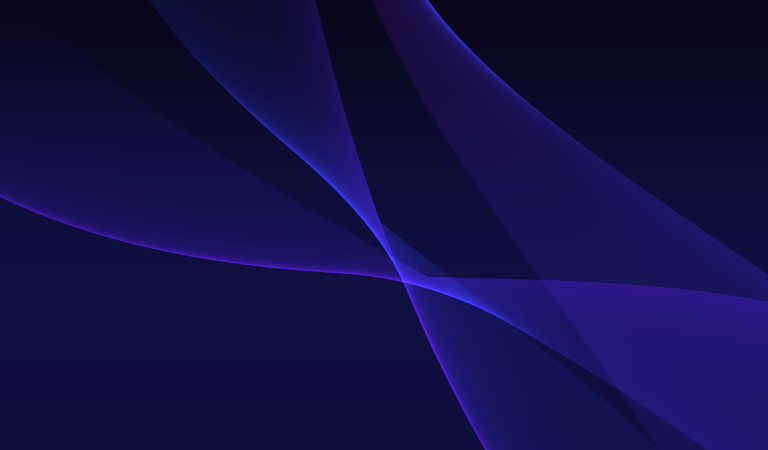
A WebGL 2 fragment shader for this background:

```glsl
#version 300 es
precision highp float;

uniform vec2 u_resolution;
out vec4 fragColor;

// Cubic through four values spaced evenly over t = 0..1
float cubic(vec4 k, float t) {
    float s = t * 3.0;
    vec3 d1 = k.yzw - k.xyz;
    vec2 d2 = d1.yz - d1.xy;
    return k.x + s * (d1.x + (s - 1.0) * (d2.x / 2.0 + (s - 2.0) * (d2.y - d2.x) / 6.0));
}

float smoothMin(float a, float b, float k) {
    float h = max(k - abs(a - b), 0.0) / k;
    return min(a, b) - h * h * k * 0.25;
}

// Perpendicular distance to f = 0, in canvas heights
float edgeDistance(float f) {
    return f / (max(length(vec2(dFdx(f), dFdy(f))), 1e-6) * u_resolution.y);
}

float coverage(float d) {
    return smoothstep(-0.8, 0.8, d * u_resolution.y);
}

float glow(float d, float width) {
    return exp(-max(d, 0.0) / width);
}

void main() {
    vec2 p = gl_FragCoord.xy / u_resolution;
    p.y = 1.0 - p.y;

    // Night gradient, darkest along the top
    vec3 color = mix(vec3(0.028, 0.022, 0.09), vec3(0.058, 0.058, 0.25), smoothstep(-0.12, 0.62, p.y));
    color = mix(color, vec3(0.058, 0.053, 0.235), smoothstep(0.75, 1.0, p.y));

    vec3 violet = vec3(0.32, 0.05, 0.68);
    vec3 blue = vec3(0.16, 0.19, 0.80);

    // Right ribbon, lit along its outer edge
    float outer = edgeDistance(cubic(vec4(0.557, 0.767, 1.049, 1.302), p.y) - p.x);
    float inner = edgeDistance(p.x - cubic(vec4(0.484, 0.590, 0.723, 0.859), p.y));
    float inside = coverage(outer) * coverage(inner);
    float fade = 1.0 - smoothstep(0.0, 0.38, p.y);
    vec3 light = mix(vec3(0.055, 0.012, 0.10), vec3(0.035, 0.012, 0.09), smoothstep(0.0, 0.5, p.y));
    light += blue * glow(outer, 0.045) * mix(0.12, 0.26, fade);
    light += blue * glow(outer, 0.005) * fade * 0.8;
    color += light * inside;

    // Wide twisted ribbon, its lower edge rounding the crossing
    float sweep = cubic(vec4(0.438, 0.591, 0.620, 0.671), p.x);
    float fall = cubic(vec4(-0.029, 0.393, 0.722, 1.104), p.x);
    float lower = edgeDistance(-smoothMin(-sweep, -fall, 0.105) - p.y);
    float upper = edgeDistance(p.y - min(sweep, fall));
    inside = coverage(lower) * coverage(upper);
    float turn = smoothstep(0.50, 0.61, p.x);
    float strength = mix(0.7, 1.0, smoothstep(0.0, 0.5, p.x)) * (1.0 - smoothstep(0.56, 0.76, p.x));
    vec3 edgeColor = mix(violet, blue, turn);
    light = vec3(0.018, 0.012, 0.065) * smoothstep(-0.1, 0.45, p.y);
    light += edgeColor * (glow(lower, 0.045) * 0.22 + glow(lower, 0.005) * 0.75) * strength;
    light += blue * glow(lower, 0.06) * turn * 0.10;
    light += violet * glow(upper, 0.10) * turn * 0.20;
    color += light * inside;

    // Steep twisted ribbon, its left edge rounding the crossing
    float slant = cubic(vec4(0.195, 0.380, 0.625, 0.859), p.y);
    float steep = cubic(vec4(0.411, 0.464, 0.535, 0.632), p.y);
    float left = edgeDistance(p.x - smoothMin(slant, steep, 0.080));
    float right = edgeDistance(max(slant, steep) - p.x);
    inside = coverage(left) * coverage(right);
    turn = smoothstep(0.54, 0.70, p.y);
    strength = smoothstep(0.05, 0.46, p.y) * (1.0 - 0.25 * smoothstep(0.7, 1.0, p.y));
    edgeColor = mix(blue, violet, turn);
    light = vec3(0.014, 0.018, 0.075);
    light += edgeColor * (glow(left, 0.04) * 0.25 + glow(left, 0.005) * 0.75) * strength;
    light += blue * glow(left, 0.08) * 0.08;
    color += light * inside;

    // Violet sheen on the steep edge above and through the crossing
    float sheen = edgeDistance(steep - p.x);
    float reach = mix(0.19, 0.34, smoothstep(0.1, 0.45, p.y)) * (1.0 - smoothstep(0.50, 0.66, p.y));
    color += violet * glow(sheen, 0.045) * reach * coverage(sheen) * inside;

    fragColor = vec4(min(color, 1.0), 1.0);
}
```
